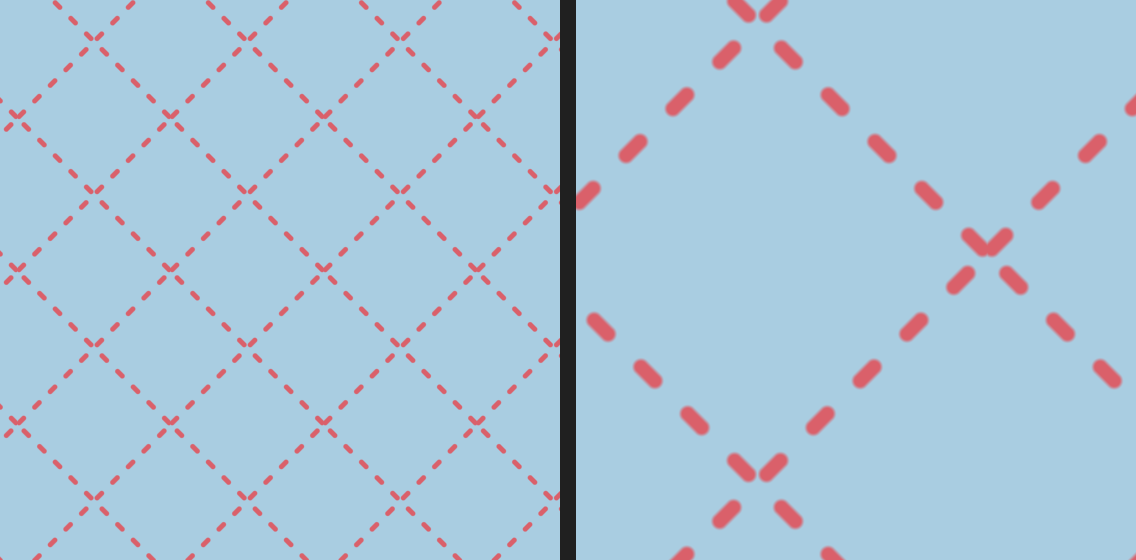
Left: the whole. Right: its middle third, enlarged.
Reproduce this pattern procedurally as a three.js fragment shader.

```glsl
#define TILE 0.27344               // repeat size, in canvas units
#define CROSSING vec2(0.5781, 0.5156)
#define DASHES 10.0                // dashes per line per tile
#define PITCH 0.1019               // vertical step between dashes, in tiles
#define FIRST 0.0576               // drop from a crossing to the first dash
#define HALF_LENGTH 0.0214         // straight half of a dash, without caps
#define RADIUS 0.0161
#define SOFTNESS 0.0054            // half width of the smoothed edge
#define SKY vec3(0.663, 0.804, 0.882)
#define CORAL vec3(0.855, 0.375, 0.415)

varying vec2 vUv;

// Distance to the round-capped dashes of the lines falling to the right
float dashedDiagonals(vec2 p) {
  float offset = fract(p.x + p.y + 0.5) - 0.5;
  float drop = 0.5 * offset - p.y;

  // The dash rhythm restarts once per tile, after a shorter gap
  float halfGap = 0.5 * (1.0 - (DASHES - 1.0) * PITCH);
  float s = fract(drop - FIRST + halfGap) - halfGap;
  float index = min(floor(s / PITCH + 0.5), DASHES - 1.0);
  float along = abs(s - index * PITCH) * sqrt(2.0);

  return length(vec2(max(along - HALF_LENGTH, 0.0), offset * sqrt(0.5))) - RADIUS;
}

void main() {
  vec2 p = (vUv - CROSSING) / TILE;

  // Mirrored line families form the diamond lattice
  float dist = min(dashedDiagonals(p), dashedDiagonals(vec2(-p.x, p.y)));

  float ink = 1.0 - smoothstep(-SOFTNESS, SOFTNESS, dist);
  gl_FragColor = vec4(mix(SKY, CORAL, ink), 1.0);
}
```
